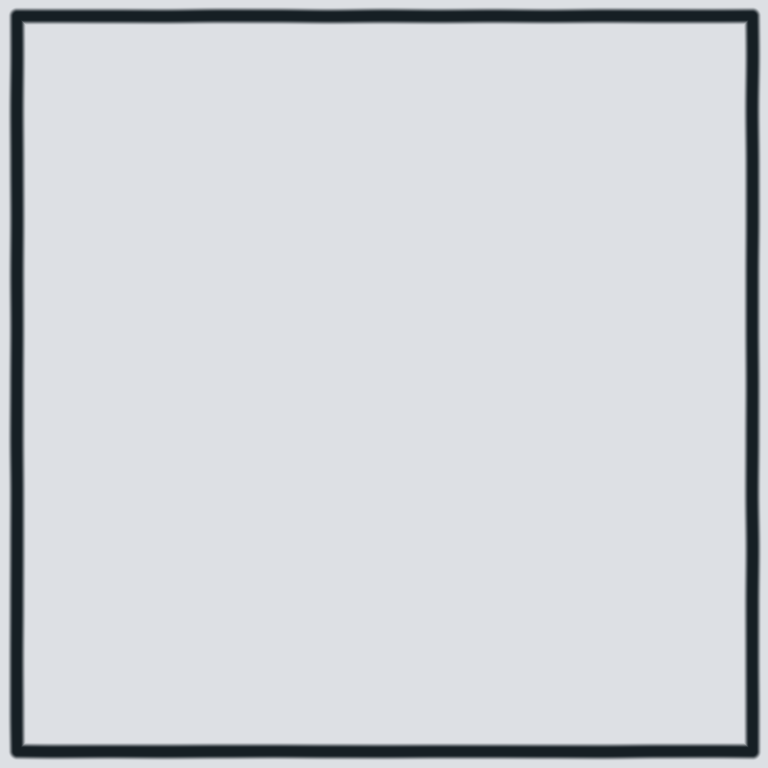
A WebGL 2 fragment shader for this background:

```glsl
#version 300 es
precision highp float;
// A pale grey sheet framed by one dark, soft-edged pen line.
// The line is the outline of a box distance function, nudged by
// faint value noise so that its sides look drawn by hand.

uniform vec2 u_resolution;
out vec4 fragColor;

float hash(vec2 p) {
    vec3 q = fract(vec3(p.xyx) * 0.1031);
    q += dot(q, q.yzx + 33.33);
    return fract((q.x + q.y) * q.z);
}

float valueNoise(vec2 p) {
    vec2 cell = floor(p);
    vec2 f = fract(p);
    f = f * f * (3.0 - 2.0 * f);
    float low = mix(hash(cell), hash(cell + vec2(1.0, 0.0)), f.x);
    float high = mix(hash(cell + vec2(0.0, 1.0)), hash(cell + 1.0), f.x);
    return mix(low, high, f.y);
}

float boxDistance(vec2 p, vec2 halfSize) {
    vec2 d = abs(p) - halfSize;
    return length(max(d, 0.0)) + min(max(d.x, d.y), 0.0);
}

void main() {
    vec2 uv = gl_FragCoord.xy / u_resolution;

    // Slight hand wobble along the sides
    vec2 wobble = vec2(valueNoise(uv * 14.0), valueNoise(uv * 14.0 + 47.0)) - 0.5;
    vec2 p = uv - vec2(0.5010, 0.5002) + wobble * 0.0010;

    // Pen line with rounded outer corners and a soft edge
    float lineDistance = abs(boxDistance(p, vec2(0.4788)));
    float pixel = 0.5 / min(u_resolution.x, u_resolution.y);
    float ink = 1.0 - smoothstep(0.0052 - pixel, 0.0116 + pixel, lineDistance);

    // Paper and ink
    vec3 paper = vec3(0.867, 0.879, 0.896);
    vec3 inkColor = vec3(0.085, 0.122, 0.143);
    fragColor = vec4(mix(paper, inkColor, ink), 1.0);
}
```
